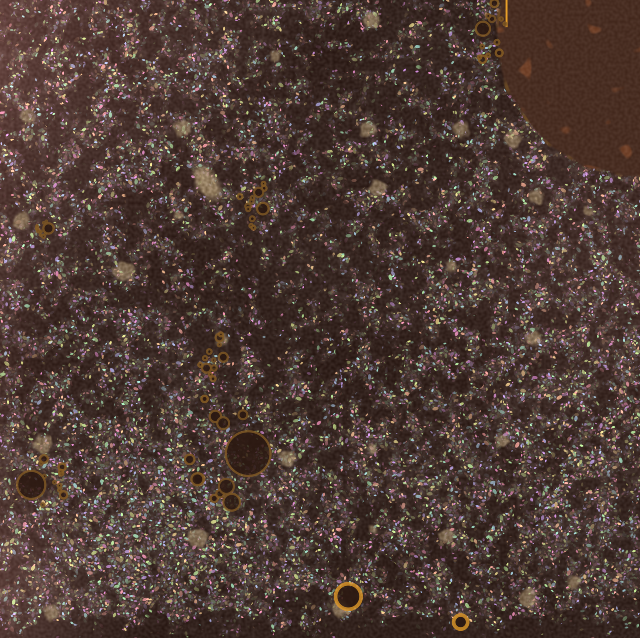
Write a Shadertoy shader that draws this texture.

```glsl
const vec3 GROUND = vec3(0.195, 0.132, 0.112);
const vec3 EDGE_GLOW = vec3(0.13, 0.085, 0.085);
const vec3 DROP_COLOR = vec3(0.285, 0.18, 0.135);
const vec3 BUBBLE_FILL = vec3(0.17, 0.095, 0.065);
const vec3 FLAKE_COLOR = vec3(0.64, 0.55, 0.42);
const vec3 RIM_COLOR = vec3(0.46, 0.32, 0.14);
const vec3 GOLD = vec3(0.92, 0.63, 0.16);
const vec3 DROP = vec3(1.003, 0.948, 0.224);     // centre, radius
const float FINE_GRAINS = 215.0;                 // cells per canvas height
const float COARSE_GRAINS = 135.0;
const float RIM_WIDTH = 0.0014;
const int SATELLITES = 11;
const int HOSTS = 8;
// Centre, radius, spread of satellites (negative spread goes right)
const vec4 BUBBLES[HOSTS] = vec4[HOSTS](
    vec4(0.389, 0.289, 0.035, 0.105), vec4(0.049, 0.240, 0.022, -0.045),
    vec4(0.546, 0.065, 0.020, 0.0), vec4(0.722, 0.025, 0.011, 0.0),
    vec4(0.412, 0.673, 0.009, 0.055), vec4(0.757, 0.955, 0.011, -0.045),
    vec4(0.350, 0.440, 0.007, 0.050), vec4(0.076, 0.642, 0.008, 0.015));

vec3 hash3(vec2 p) {
    vec3 q = fract(p.xyx * vec3(0.1031, 0.1030, 0.0973));
    q += dot(q, q.yxz + 33.33);
    return fract((q.xxy + q.yzz) * q.zyx);
}

float corner(vec2 cell, vec2 offset) {
    float a = 6.2832 * hash3(cell).x;
    return dot(vec2(cos(a), sin(a)), offset);
}

float gradientNoise(vec2 p) {
    vec2 i = floor(p), f = fract(p), e = vec2(1.0, 0.0);
    vec2 u = f * f * f * (f * (f * 6.0 - 15.0) + 10.0);
    return mix(mix(corner(i, f), corner(i + e, f - e), u.x),
               mix(corner(i + e.yx, f - e.yx), corner(i + 1.0, f - 1.0), u.x), u.y);
}

float blob(vec2 p, vec2 center, float size) {
    vec2 d = (p - center) / size;
    return exp(-dot(d, d));
}

// Large scale crowding of the grains
float density(vec2 p) {
    float d = 0.03 + 0.30 * blob(p, vec2(0.24, 0.17), 0.20);
    d += 0.13 * blob(p, vec2(0.90, 0.28), 0.30) + 0.08 * blob(p, vec2(0.35, 0.75), 0.22);
    d -= 0.17 * blob(p, vec2(0.42, 0.54), 0.16) + 0.12 * blob(p, vec2(0.55, 0.90), 0.16);
    return d - 0.35 * (1.0 - smoothstep(0.0, 0.05, p.y));
}

// Light of small tinted elliptical grains
vec3 grains(vec2 p, float cells, float cover, float px) {
    vec2 g = p * cells, id = floor(g);
    float soft = 0.6 * px * cells;
    vec3 light = vec3(0.0);
    for (int y = -1; y <= 1; y++)
    for (int x = -1; x <= 1; x++) {
        vec2 cell = id + vec2(x, y);
        vec3 h = hash3(cell + 17.0), k = hash3(cell + 211.0);
        vec2 d = g - cell - h.xy;
        float a = 6.2832 * k.x;
        d = mat2(cos(a), -sin(a), sin(a), cos(a)) * d * vec2(0.8, 1.35);
        float shape = 1.0 - smoothstep(-soft, soft, length(d) - mix(0.25, 0.52, k.y));
        float present = smoothstep(-0.06, 0.06, cover - h.z);
        float power = mix(0.07, 0.62, k.z * k.z * k.z);
        vec3 tint = 1.0 + 0.32 * cos(6.2832 * (k.y * 3.0 + vec3(0.0, 0.33, 0.67)));
        light = max(light, shape * present * power * tint);
    }
    return light;
}

// Pale ragged flakes on a jittered grid; xy jitter, z chance and size
float flakes(vec2 p, float px) {
    vec2 ragged = p + 0.006 * vec2(gradientNoise(p * 70.0), gradientNoise(p * 70.0 + 40.0));
    vec2 g = ragged * 8.0, id = floor(g);
    vec3 h = hash3(id + 5.0);
    float size = 0.004 + 0.009 * fract(h.z * 7.0);
    float d = length((g - id - 0.2 - 0.6 * h.xy) / 8.0) - size;
    float amount = step(h.z, 0.4) * (1.0 - smoothstep(-px, px + 0.004, d));
    vec2 q = (ragged - vec2(0.325, 0.712)) * mat2(0.85, 0.53, -0.53, 0.85);
    float large = length(q * vec2(1.7, 0.9)) - 0.029;
    return max(0.65 * amount, 0.85 * (1.0 - smoothstep(-0.012, 0.006, large)));
}

void drawBubble(inout vec3 col, vec2 p, vec2 center, float radius, float glow, float px) {
    float d = length(p - center) - radius;
    col = mix(col, BUBBLE_FILL, 0.85 * (1.0 - smoothstep(-px, px, d)));
    float rim = 1.0 - smoothstep(0.0, px, abs(d) - RIM_WIDTH * (0.6 + glow));
    col = mix(col, mix(RIM_COLOR, GOLD, glow), rim * 0.8);
}

void mainImage(out vec4 fragColor, in vec2 fragCoord) {
    vec2 p = fragCoord / iResolution.y;
    float px = 1.0 / iResolution.y;
    float speckle = gradientNoise(p * 190.0);

    // Ground with uneven warm light
    float glow = blob(p, vec2(0.0, 1.0), 0.32) + 0.6 * blob(p, vec2(0.0, 0.08), 0.14);
    glow += 0.5 * exp(-p.x * 14.0) + 0.4 * blob(p, vec2(1.0, 0.6), 0.25);
    vec3 col = GROUND + EDGE_GLOW * glow + 0.07 * speckle;
    col += 0.03 * gradientNoise(p * 6.0);

    // Clustered grains
    float clumps = 0.55 * gradientNoise(p * 27.0) + 0.55 * gradientNoise(p * 64.0 + 9.0);
    float cover = smoothstep(-0.20, 0.42, clumps + density(p));
    vec2 turned = mat2(0.8, 0.6, -0.6, 0.8) * p + 3.0;
    vec3 light = grains(p + 1.0, FINE_GRAINS, cover, px);
    light = max(light, 0.8 * grains(turned, COARSE_GRAINS, cover * 0.7, px));
    col += light + 0.075 * cover;
    col = mix(col, FLAKE_COLOR + 0.18 * speckle, flakes(p, px));

    // Large drop with faint spots and a broken rim
    float edge = length(p - DROP.xy) - DROP.z + 0.004 * gradientNoise(p * 25.0);
    float spots = smoothstep(0.34, 0.5, gradientNoise(p * 32.0 + 60.0));
    vec3 inside = DROP_COLOR + 0.05 * speckle + vec3(0.16, 0.08, 0.03) * spots;
    col = mix(col, inside, 1.0 - smoothstep(-0.003, 0.003, edge));
    float broken = smoothstep(-0.1, 0.4, gradientNoise(p * 40.0));
    col = mix(col, RIM_COLOR, 0.8 * broken * (1.0 - smoothstep(0.001, 0.004, abs(edge))));
    vec2 streak = abs(p - vec2(0.794, 0.982)) - vec2(0.0015, 0.024);
    col = mix(col, GOLD, 1.0 - smoothstep(-px, px, max(streak.x, streak.y)));

    // Bubbles and their satellites
    for (int i = 0; i < HOSTS; i++) {
        vec4 b = BUBBLES[i];
        for (int j = 0; j < SATELLITES && b.w != 0.0; j++) {
            vec3 h = hash3(vec2(i * 31 + 7, j * 13 + 3));
            float angle = mix(1.4, 4.4, h.x);
            float radius = abs(b.w) * mix(0.045, 0.14, h.z * h.z);
            float reach = sign(b.w) * (b.z + radius) + b.w * 0.7 * h.y;
            vec2 center = b.xy + reach * vec2(cos(angle), sin(angle));
            drawBubble(col, p, center, radius, 0.2 * h.y, px);
        }
        drawBubble(col, p, b.xy, b.z, b.w == 0.0 ? 0.9 : 0.1, px);
    }
    fragColor = vec4(clamp(col, 0.0, 1.0), 1.0);
}
```
